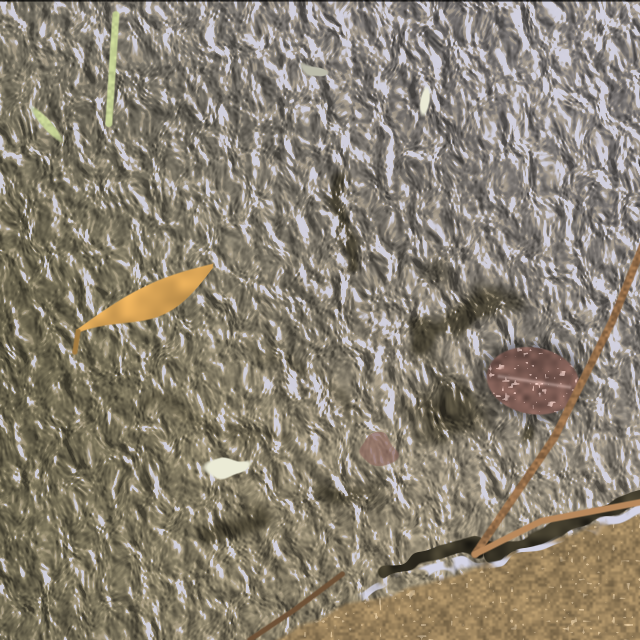
This texture is drawn by a three.js fragment shader. Its source:

```glsl
varying vec2 vUv;

const float EDGE = .0018;
const float BUMP_SCALE = 50.;
const float BUMP_STEP = .0018;
const vec2 LIGHT_DIR = vec2(.8, .6);
const vec3 OLIVE = vec3(.45, .425, .33);
const vec3 WARM_MUD = vec3(.57, .53, .44);
const vec3 GREY_MUD = vec3(.52, .505, .51);
const vec3 SHEEN = vec3(.72, .66, .56);
const vec3 PIT = vec3(.25, .23, .17);
const vec3 GLINT = vec3(.83, .83, .90);
const vec3 SAND = vec3(.57, .48, .34);
const vec3 LEAF = vec3(.86, .65, .34);
const vec3 SEED = vec3(.46, .34, .31);
const vec3 TWIG = vec3(.58, .43, .29);
const vec3 GRASS = vec3(.77, .82, .58);
const vec3 PALE = vec3(.92, .92, .84);

float hash(vec2 p) {
  return fract(sin(dot(p, vec2(127.1, 311.7))) * 43758.5453);
}

float noise(vec2 p) {
  vec2 i = floor(p), f = fract(p);
  f = f * f * (3. - 2. * f);
  return mix(mix(hash(i), hash(i + vec2(1, 0)), f.x),
             mix(hash(i + vec2(0, 1)), hash(i + vec2(1, 1)), f.x), f.y);
}

// Wet bumps: warped octaves
float bumps(vec2 p) {
  vec2 q = p * BUMP_SCALE * vec2(1.15, .85);
  q += .8 * vec2(noise(q * .6 + 7.), noise(q * .6 + 31.));
  float sum = 0., amp = .6;
  for (int i = 0; i < 3; i++) {
    sum += amp * noise(q);
    q = mat2(1.6, 1.2, -1.2, 1.6) * q + 5.3;
    amp *= .42;
  }
  return sum;
}

float line(vec2 p, vec2 a, vec2 b) {
  vec2 d = b - a;
  return length(p - a - d * clamp(dot(p - a, d) / dot(d, d), 0., 1.));
}

float bend(vec2 p, vec2 a, vec2 b, vec2 c) {
  return min(line(p, a, b), line(p, b, c));
}

float oval(vec2 p, vec2 center, vec2 radius, float angle) {
  float c = cos(angle), s = sin(angle);
  vec2 q = mat2(c, -s, s, c) * (p - center);
  return (length(q / radius) - 1.) * min(radius.x, radius.y);
}

float soft(float d, float r) { return exp(-d * d / (r * r)); }
float blot(vec2 p, vec2 c, vec2 r) { return soft(length((p - c) / r), 1.); }

void paint(inout vec3 base, vec3 ink, float d) {
  base = mix(base, ink, 1. - smoothstep(-EDGE, EDGE, d));
}

// Hollows of the footprint
float pits(vec2 p) {
  float d = .85 * soft(bend(p, vec2(.528, .73), vec2(.538, .66), vec2(.556, .58)), .014);
  d += .95 * blot(p, vec2(.765, .525), vec2(.052, .03));
  d += .75 * soft(line(p, vec2(.66, .475), vec2(.74, .51)), .024);
  d += .55 * blot(p, vec2(.68, .575), vec2(.045, .03));
  d += .9 * blot(p, vec2(.7, .35), vec2(.075, .045));
  d += .45 * soft(line(p, vec2(.66, .46), vec2(.71, .39)), .03);
  d += .8 * blot(p, vec2(.535, .224), vec2(.065, .022));
  d += .85 * soft(line(p, vec2(.33, .172), vec2(.4, .197)), .02);
  d += .5 * soft(bend(p, vec2(.4, .45), vec2(.48, .425), vec2(.55, .36)), .02);
  d += .5 * soft(bend(p, vec2(.24, .375), vec2(.33, .335), vec2(.44, .31)), .018);
  d += .9 * blot(p, vec2(.827, .315), vec2(.011, .017));
  return smoothstep(.1, .9, d);
}

// Ridges that catch the sky
float ridges(vec2 p) {
  float d = soft(bend(p, vec2(.565, .52), vec2(.6, .475), vec2(.575, .435)), .018);
  d += soft(bend(p, vec2(.44, .405), vec2(.49, .4), vec2(.518, .35)), .018);
  d += .8 * blot(p, vec2(.47, .545), vec2(.05, .025));
  d += .8 * soft(line(p, vec2(.53, .71), vec2(.54, .55)), .016);
  d += .8 * blot(p, vec2(.61, .36), vec2(.03, .02));
  return d + .6 * blot(p, vec2(.52, .235), vec2(.09, .035));
}

void main() {
  vec2 p = vUv, e = vec2(BUMP_STEP, 0);
  vec2 w = p + .026 * (vec2(noise(p * 32.), noise(p * 32. + 50.)) - .5);
  float grain = noise(p * 210.), broad = mix(noise(p * 6.), noise(p * 17.), .4);

  // Mud and its reflections
  vec2 slope = vec2(bumps(p + e), bumps(p + e.yx)) - bumps(p);
  float lit = dot(slope, LIGHT_DIR) / (BUMP_STEP * BUMP_SCALE);
  float sky = smoothstep(.35, 1.2, p.x * .6 + p.y * .75);
  float pit = pits(w);
  vec3 color = mix(OLIVE, WARM_MUD, smoothstep(.2, 1., p.x + .35 * (1. - p.y)));
  color = mix(color, GREY_MUD, sky * .9) * (.77 + .28 * broad + .2 * grain);
  color = mix(color, PIT, pit * .85);
  color *= 1. + .55 * clamp(lit, -.8, .8);
  float cut = .56 - .32 * sky - .4 * ridges(w) + .4 * pit - .25 * broad;
  color = mix(color, SHEEN, .5 * smoothstep(cut - .25, cut, lit));
  color = mix(color, GLINT, .9 * smoothstep(cut, cut + .28, lit));

  // Sandy bank and the wet crack above it
  float bank = .055 + .146 * smoothstep(.48, 1.08, p.x);
  bank -= .5 * max(.54 - p.x, 0.) + .01 * (noise(p * 28.) - .5);
  vec3 sand = SAND * (.74 + .35 * grain + .25 * noise(p * 65.));
  sand += .2 * smoothstep(.83, .95, noise(p * 170. + 9.));
  color = mix(color, sand, smoothstep(-.006, .006, bank - p.y));
  float crack = line(w, vec2(.6, .108), vec2(.74, .145));
  crack = min(crack, bend(w, vec2(.76, .14), vec2(.91, .186), vec2(1.03, .235)));
  paint(color, PIT * (.4 + .9 * noise(p * 60.)), crack - .012);
  float shine = bend(w, vec2(.56, .078), vec2(.76, .124), vec2(1.02, .205));
  paint(color, mix(color, GLINT, smoothstep(.3, .6, noise(p * 50.))), shine - .006);

  // Seeds
  float seed = oval(p, vec2(.833, .405), vec2(.073, .052), -.18);
  vec3 skin = SEED * (.78 + .5 * noise(p * 90.)) + .35 * smoothstep(.76, .95, grain);
  skin += .2 * soft(line(p, vec2(.78, .412), vec2(.89, .395)), .003);
  color *= 1. - .35 * soft(max(seed, 0.), .012);
  paint(color, skin, seed);
  paint(color, mix(color, SEED * 1.2, .7), oval(w, vec2(.592, .297), vec2(.028, .024), .4));

  // Twigs
  float twig = bend(p, vec2(1.01, .63), vec2(.957, .499), vec2(.866, .316));
  twig = min(twig, line(p, vec2(.866, .316), vec2(.742, .134)));
  paint(color, TWIG * (.8 + .4 * grain), twig - .006);
  paint(color, TWIG * 1.25, bend(p, vec2(.742, .134), vec2(.846, .186), vec2(1.01, .217)) - .005);
  paint(color, TWIG * .75, bend(p, vec2(.39, 0), vec2(.46, .047), vec2(.535, .103)) - .004);

  // Fallen leaf: upper and lower outlines along its length
  float t = (p.x - .12) / .213, s = clamp(t, 0., 1.);
  float off = p.y - mix(.482, .585, s);
  float upper = .003 + .016 * sin(3.1416 * s);
  float lower = .003 + .036 * sin(3.1416 * pow(s, 1.6));
  float leaf = max(max(off - upper, -off - lower), abs(t - .5) * .213 - .1065);
  paint(color, LEAF * (.9 + .2 * noise(p * 45.) + 3. * off), leaf);
  paint(color, LEAF * .75, line(p, vec2(.122, .482), vec2(.117, .45)) - .004);

  // Grass and pale flecks
  float grass = line(p, vec2(.181, .977), vec2(.17, .807)) - .0055;
  grass = min(grass, oval(p, vec2(.073, .806), vec2(.034, .007), -.84));
  paint(color, GRASS * (.92 + .16 * grain), grass);
  float fleck = oval(w, vec2(.364, .273), vec2(.037, .012), .12);
  paint(color, PALE, min(fleck, oval(p, vec2(.664, .842), vec2(.007, .022), -.15)));
  paint(color, PALE * .8, oval(w, vec2(.491, .885), vec2(.015, .009), -.2));

  color *= 1. - .75 * smoothstep(.996, .999, p.y);
  gl_FragColor = vec4(color, 1);
}
```
